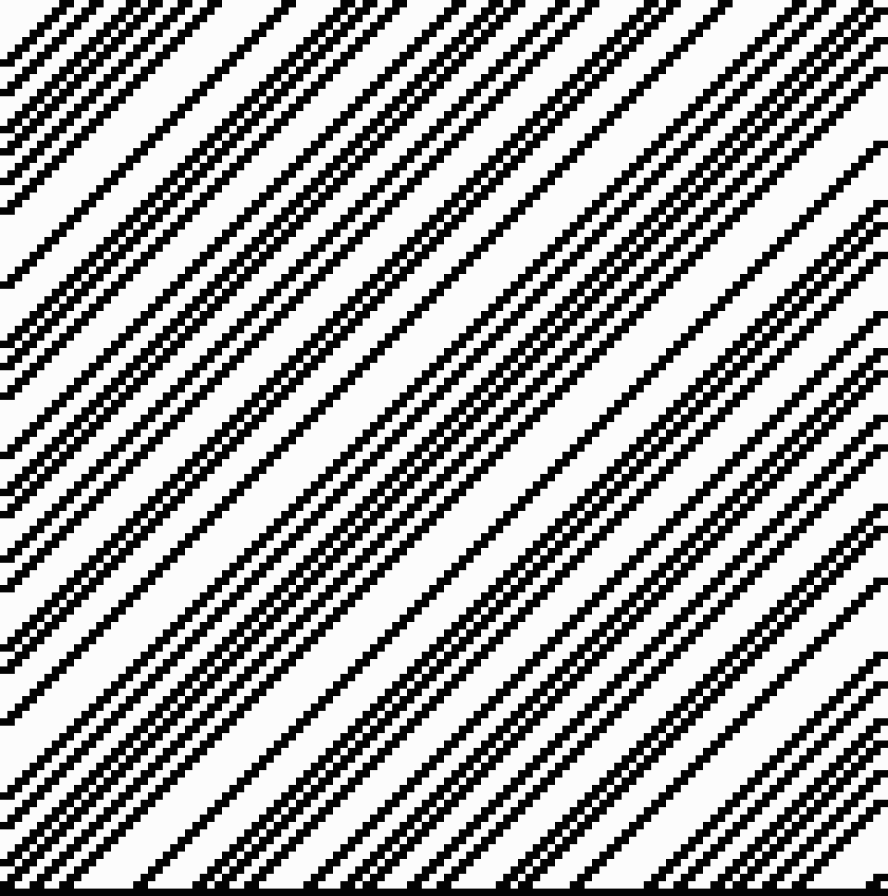
Reproduce this pattern procedurally as a Shadertoy shader.

```glsl
// Black stair-step diagonals in an uneven repeating rhythm on a white grid, above a solid base row.

const ivec2 GRID = ivec2(120, 121);  // cells across and down
const int PERIOD = 99;               // cells before the rhythm of lines repeats
const int LINE_COUNT = 18;
const int LINE_STARTS[LINE_COUNT] = int[](
    8, 12, 17, 20, 24, 28, 38, 46, 49, 53, 61, 66, 69, 75, 79, 87, 90, 97);
const vec3 PAPER = vec3(0.99);
const vec3 INK = vec3(0.01);

// True when a line begins on this diagonal.
bool lineStarts(int diagonal) {
    int phase = (diagonal + PERIOD) % PERIOD;
    for (int i = 0; i < LINE_COUNT; i++) {
        if (LINE_STARTS[i] == phase) return true;
    }
    return false;
}

// Ink in one cell: each step is two cells wide and must fit inside the grid.
float cellInk(ivec2 cell) {
    cell = clamp(cell, ivec2(0), GRID - 1);
    if (cell.y == 0) return 1.0;  // solid base row
    int row = GRID.y - 1 - cell.y;
    int diagonal = cell.x + row;
    bool leftHalf = cell.x < GRID.x - 1 && lineStarts(diagonal);
    bool rightHalf = cell.x > 0 && lineStarts(diagonal - 1);
    return leftHalf || rightHalf ? 1.0 : 0.0;
}

// Average ink over a pixel footprint, blending the four cells at the nearest corner.
float filteredInk(vec2 p, vec2 footprint) {
    vec2 corner = floor(p + 0.5);
    vec2 blend = clamp((p - corner) / footprint + 0.5, 0.0, 1.0);
    ivec2 cell = ivec2(corner);
    float below = mix(cellInk(cell - 1), cellInk(cell + ivec2(0, -1)), blend.x);
    float above = mix(cellInk(cell + ivec2(-1, 0)), cellInk(cell), blend.x);
    return mix(below, above, blend.y);
}

void mainImage(out vec4 fragColor, in vec2 fragCoord) {
    vec2 cellsPerPixel = vec2(GRID) / iResolution.xy;
    float ink = filteredInk(fragCoord * cellsPerPixel, cellsPerPixel);
    fragColor = vec4(mix(PAPER, INK, ink), 1.0);
}
```
